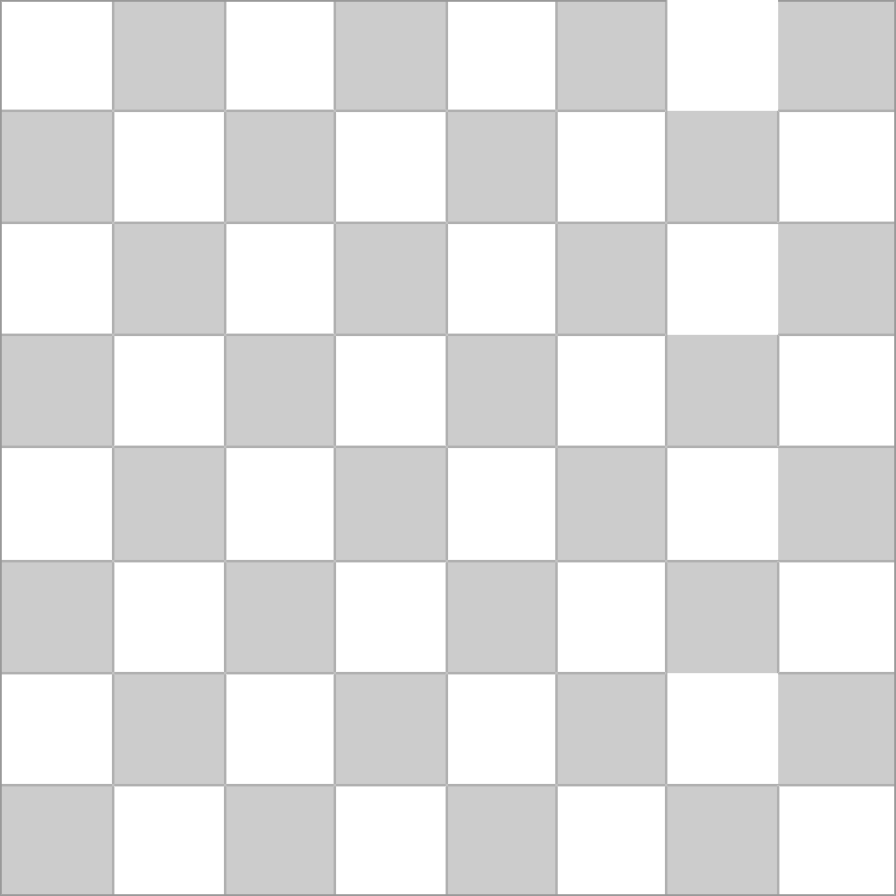
This pattern is drawn by a Shadertoy shader. Its source:

```glsl
#define CELLS 8
#define PITCH vec2(0.1236, 0.1254)
#define OFFSET vec2(0.0031, -0.0013)
#define SNAP (1.0 / 384.0)
#define LINE_WIDTH 0.0028
#define BORDER_WIDTH 0.0020
#define GAP_COLUMN 6
#define GAP_ROWS 164
#define LIGHT vec3(1.0)
#define SHADE vec3(0.80)
#define LINE_COLOR vec3(0.69)
#define BORDER_COLOR vec3(0.60)

// Slightly uneven grid: a linear pitch snapped to a coarse raster
vec2 gridLine(int k) {
    return (floor((OFFSET + PITCH * float(k)) / SNAP) + 0.5) * SNAP;
}

// Antialiased coverage of the region where the distance is negative
vec2 coverage(vec2 dist, vec2 pixel) {
    return clamp(0.5 - dist / pixel, 0.0, 1.0);
}

void mainImage(out vec4 fragColor, in vec2 fragCoord) {
    vec2 uv = fragCoord / iResolution.xy;
    vec2 pixel = 1.0 / iResolution.xy;

    // Parity flips sign across every grid line
    vec2 parity = vec2(1.0);
    for (int k = 1; k < CELLS; k++) {
        parity *= 2.0 * coverage(uv - gridLine(k), pixel) - 1.0;
    }
    float shaded = 0.5 + 0.5 * parity.x * parity.y;
    vec3 color = mix(LIGHT, SHADE, shaded);

    // Column in which some lines are worn away
    float inGapColumn = coverage(gridLine(GAP_COLUMN) - uv, pixel).x
                      * coverage(uv - gridLine(GAP_COLUMN + 1), pixel).x;

    // Inner lines: x holds vertical ones, y horizontal ones
    vec2 lines = vec2(0.0);
    for (int k = 1; k < CELLS; k++) {
        vec2 ink = coverage(abs(uv - gridLine(k)) - 0.5 * LINE_WIDTH, pixel);
        if (k == GAP_COLUMN + 1) ink.x *= 0.5 + 0.5 * parity.y;
        if (((GAP_ROWS >> k) & 1) == 1) ink.y *= 1.0 - inGapColumn;
        lines = max(lines, ink);
    }
    color = mix(color, LINE_COLOR, max(lines.x, lines.y));

    // Paler spots where lines cross
    color = mix(color, SHADE, 0.6 * lines.x * lines.y);

    // Outer frame, open at the top of the worn column
    vec2 frame = coverage(min(uv, 1.0 - uv) - BORDER_WIDTH, pixel);
    frame.y *= 1.0 - inGapColumn * step(0.5, uv.y);
    color = mix(color, BORDER_COLOR, max(frame.x, frame.y));

    fragColor = vec4(color, 1.0);
}
```
